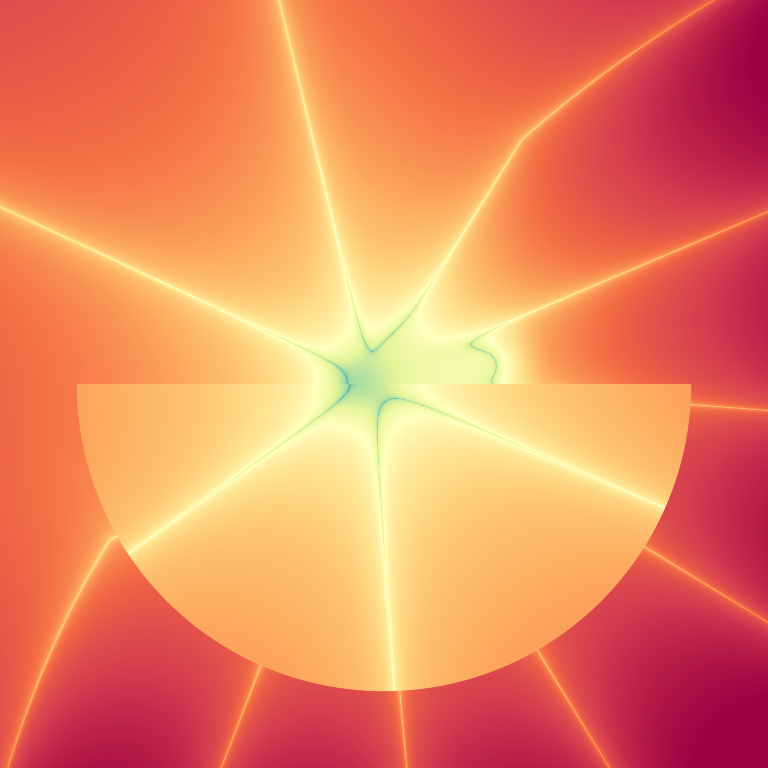
A three.js fragment shader for this background:

```glsl
// Draws a warm logarithmic field with a star of thin glowing curves and a half disk below.
varying vec2 vUv;

const float DISK_RADIUS = 0.4;               // in canvas widths
const vec2 STAR_CENTER = vec2(-0.040, 0.013); // in disk radii
const vec2 CORE_CENTER = vec2(-0.08, 0.0);
const float CORE_GLOW = 0.10;
const float CORE_SIZE = 0.11;
const float TONE_SLOPE = 0.04;               // tone gained per e-fold of magnitude
const float DISK_TONE = 0.28;                // tone at unit magnitude
const float LINE_FLOOR = 0.002;              // limits the depth of the curves
const float EDGE_SOFTNESS = 0.002;
const float PI = 3.14159265;

const vec3 WINE = vec3(0.62, 0.004, 0.259);
const vec3 CRIMSON = vec3(0.835, 0.243, 0.31);
const vec3 VERMILION = vec3(0.957, 0.427, 0.263);
const vec3 APRICOT = vec3(0.992, 0.682, 0.38);
const vec3 HONEY = vec3(0.996, 0.878, 0.545);
const vec3 CREAM = vec3(1.0, 1.0, 0.749);
const vec3 LIME = vec3(0.902, 0.961, 0.596);
const vec3 SAGE = vec3(0.671, 0.867, 0.643);
const vec3 TEAL = vec3(0.4, 0.76, 0.647);
const vec3 BLUE = vec3(0.196, 0.533, 0.741);

float ramp(float a, float b, float x) {
  return clamp((x - a) / (b - a), 0.0, 1.0);
}

// Colour scale from wine (0) through cream (0.5) to blue (0.9).
vec3 spectrum(float tone) {
  vec3 color = mix(WINE, CRIMSON, ramp(0.0, 0.1, tone));
  color = mix(color, VERMILION, ramp(0.1, 0.2, tone));
  color = mix(color, APRICOT, ramp(0.2, 0.3, tone));
  color = mix(color, HONEY, ramp(0.3, 0.4, tone));
  color = mix(color, CREAM, ramp(0.4, 0.5, tone));
  color = mix(color, LIME, ramp(0.5, 0.6, tone));
  color = mix(color, SAGE, ramp(0.6, 0.7, tone));
  color = mix(color, TEAL, ramp(0.7, 0.8, tone));
  return mix(color, BLUE, ramp(0.8, 0.9, tone));
}

// Tone of a wave whose zero curves join into bends near the center.
float waveTone(float baseTone, float wave, float bendTone) {
  float amplitude = exp((DISK_TONE - baseTone) / TONE_SLOPE);
  float bend = exp((DISK_TONE - bendTone) / TONE_SLOPE);
  float value = amplitude * wave - bend;
  float magnitude = length(vec2(value, amplitude * LINE_FLOOR));
  return DISK_TONE - TONE_SLOPE * log(max(magnitude, 1e-9));
}

// Half disk: three nearly even rays.
float diskTone(float angle, float logRadius, float bendTone) {
  float turn = (angle > 90.0 ? angle - 360.0 : angle) + 205.0;
  float shift = (turn - 119.0) / 25.0;
  float phase = turn / 60.5 + 0.03 * exp(-shift * shift);
  float baseTone = DISK_TONE - 3.0 * TONE_SLOPE * logRadius;
  return waveTone(baseTone, sin(PI * phase), bendTone);
}

// Surroundings: rays crowd on the lower right and spread on the left.
float outerTone(float angle, float logRadius, float bendTone) {
  float start = -148.5 + 28.0 * max(logRadius, 0.0);
  float upperRight = 58.0 - 17.0 * max(logRadius + 0.08, 0.0);
  float a = angle < start ? angle + 360.0 : angle;

  float phase = ramp(start, -111.2, a);
  phase += 2.0 * ramp(-111.2, -58.5, a);
  phase += 2.0 * ramp(-58.5, -4.4, a);
  phase += ramp(-4.4, 23.0, a);
  phase += ramp(23.0, upperRight, a);
  phase += ramp(upperRight, 103.7, a);
  phase += ramp(103.7, 155.0, a);
  phase += ramp(155.0, start + 360.0, a);

  float fromDense = abs(mod(angle + 217.0, 360.0) - 180.0);
  float density = 1.0 - smoothstep(75.0, 130.0, fromDense);
  float growth = mix(3.8, 6.8, density);
  float baseTone = mix(0.215, 0.125, density) - growth * TONE_SLOPE * logRadius;

  // Hold the right-hand bend away from the center.
  float side = (angle - 8.0) / 14.0;
  float inner = 1.0 - smoothstep(0.38, 0.60, exp(logRadius));
  baseTone += 0.16 * exp(-side * side) * inner;
  return waveTone(baseTone, -sin(PI * phase), bendTone);
}

void main() {
  vec2 p = (vUv - 0.5) / DISK_RADIUS;
  vec2 q = p - STAR_CENTER;
  float angle = degrees(atan(q.y, q.x));
  float logRadius = log(max(length(q), 0.001));
  float bendTone = max(0.58 - 0.16 * p.x, 0.5);

  // Soft light at the core
  vec2 core = (p - CORE_CENTER) / CORE_SIZE;
  float glow = CORE_GLOW * exp(-dot(core, core));

  vec3 outside = spectrum(outerTone(angle, logRadius, bendTone) + glow);
  vec3 inside = spectrum(diskTone(angle, logRadius, bendTone) + glow);

  // Lower half disk
  float edge = max(length(p) - 1.0, p.y);
  float mask = 1.0 - smoothstep(-EDGE_SOFTNESS, EDGE_SOFTNESS, edge);
  gl_FragColor = vec4(mix(outside, inside, mask), 1.0);
}
```
